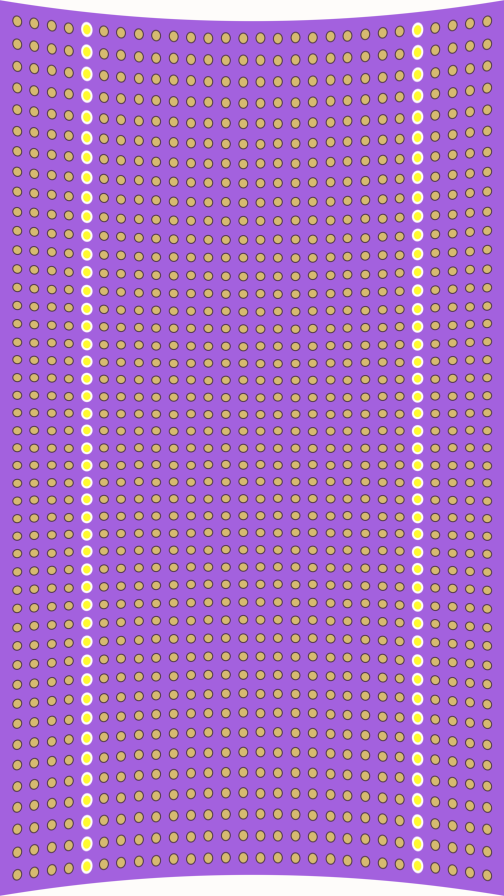
Reproduce this pattern procedurally as a WebGL 2 fragment shader.

```glsl
#version 300 es
precision highp float;

uniform vec2 u_resolution;
out vec4 fragColor;

// Lengths are fractions of the canvas width, measured from its centre.
const float HALF_COLUMNS = 14.0;
const float HALF_ROWS = 22.0;        // rows on each side of the middle one
const float COLUMN_PITCH = 0.03456;
const float ROW_PITCH = 0.03336;     // spacing at the middle row
const float ROW_STRETCH = 7.38e-6;   // cubic widening toward the ends
const float BOW = 0.049;             // bend of rows away from the middle
const float PANEL_HALF_HEIGHT = 0.847;
const float LIT_COLUMN = 9.5;
const vec2 DOT_RADII = vec2(0.0097, 0.0089);
const vec2 LIT_RADII = vec2(0.0113, 0.0117);
const float END_GROWTH = 0.27;       // extra dot height at the end rows
const float OUTLINE = 0.0019;
const float LIT_CORE = 0.65;
const vec2 JITTER = vec2(0.0016, 0.0018);

const vec3 WHITE = vec3(0.995, 0.99, 0.98);
const vec3 PURPLE = vec3(0.64, 0.38, 0.87);
const vec3 TAN = vec3(0.84, 0.73, 0.44);
const vec3 DARK = vec3(0.29, 0.20, 0.25);
const vec3 YELLOW = vec3(1.0, 0.98, 0.18);

float hash(vec2 p) {
    vec3 q = fract(p.xyx * 0.1031);
    q += dot(q, q.yzx + 33.33);
    return fract((q.x + q.y) * q.z);
}

float rowHeight(float row) {
    return row * (ROW_PITCH + ROW_STRETCH * row * row);
}

// Newton steps invert rowHeight.
float rowAt(float height) {
    float row = height / ROW_PITCH;
    for (int i = 0; i < 4; i++) {
        float slope = ROW_PITCH + 3.0 * ROW_STRETCH * row * row;
        row -= (rowHeight(row) - height) / slope;
    }
    return row;
}

float bowScale(float x) {
    return 1.0 + BOW * 4.0 * x * x;
}

float ellipse(vec2 p, vec2 radii) {
    return (length(p / radii) - 1.0) * min(radii.x, radii.y);
}

float coverage(float dist, float pixel) {
    return smoothstep(0.75 * pixel, -0.75 * pixel, dist);
}

void main() {
    float pixel = 1.0 / u_resolution.x;
    vec2 p = (gl_FragCoord.xy - 0.5 * u_resolution) * pixel;

    // Panel with concave top and bottom
    float panel = abs(p.y) - PANEL_HALF_HEIGHT * bowScale(p.x);
    vec3 color = mix(WHITE, PURPLE, coverage(panel, pixel));

    // Nearest dot in the bowed grid
    float column = floor(p.x / COLUMN_PITCH) + 0.5;
    float row = round(rowAt(p.y / bowScale(p.x)));
    if (abs(column) < HALF_COLUMNS && abs(row) <= HALF_ROWS) {
        vec2 center = vec2(column * COLUMN_PITCH, rowHeight(row));
        float tilt = center.y * BOW * 8.0 * center.x;
        center.y *= bowScale(center.x);
        vec2 seed = vec2(column + 40.0, row + 60.0);
        center += JITTER * (vec2(hash(seed.xx), hash(seed)) - 0.5);

        vec2 local = p - center;
        local.y -= tilt * local.x;
        float endness = row / HALF_ROWS;
        vec2 growth = vec2(1.0, 1.0 + END_GROWTH * endness * endness);

        if (abs(column) == LIT_COLUMN) {
            // White halo and yellow core
            vec2 radii = LIT_RADII * growth;
            color = mix(color, WHITE, coverage(ellipse(local, radii), pixel));
            float core = ellipse(local, radii * LIT_CORE);
            color = mix(color, YELLOW, coverage(core, pixel));
        } else {
            // Tan dot with dark outline
            vec2 radii = DOT_RADII * growth;
            color = mix(color, DARK, coverage(ellipse(local, radii), pixel));
            float fill = ellipse(local, radii - OUTLINE);
            color = mix(color, TAN, coverage(fill, pixel));
        }
    }
    fragColor = vec4(color, 1.0);
}
```
